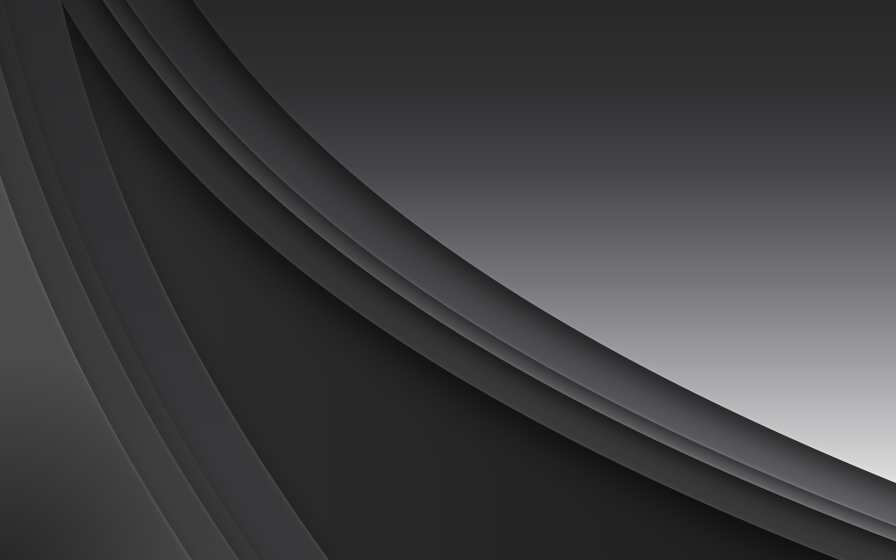
Reproduce this background procedurally as a Shadertoy shader.

```glsl
// Overlapping dark paper sheets sweep from the top left to the lower right
// beneath a pale-horizon gradient. Each sheet is bounded by a cubic curve x(y)
// and adds a soft cast shadow, a graded fill and a thin lit rim.

const vec3 COOL = vec3(0.98, 0.98, 1.02);
const vec3 NEUTRAL = vec3(1.0);

// Linear 0..1 ramp between two positions
float ramp(float start, float end, float t) {
    return clamp((t - start) / (end - start), 0.0, 1.0);
}

// Approximate signed distance to x = c.x + c.y*y + c.z*y^2 + c.w*y^3,
// positive on the right
float curveDistance(vec2 p, vec4 c) {
    float x = c.x + p.y * (c.y + p.y * (c.z + p.y * c.w));
    float slope = c.y + p.y * (2.0 * c.z + 3.0 * c.w * p.y);
    return (p.x - x) / sqrt(1.0 + slope * slope);
}

// Lays a sheet over the colour where d is positive
vec3 addSheet(vec3 under, float d, vec3 fill, float shadow, float spread, float rim) {
    float pixel = 1.0 / iResolution.y;
    float outside = max(-d, 0.0) / spread;
    vec3 shaded = under * (1.0 - shadow * exp(-outside * (0.6 + 0.7 * outside)));
    vec3 lit = fill + rim * exp(-max(d, 0.0) / 0.0025);
    return mix(shaded, lit, smoothstep(-0.7 * pixel, 0.7 * pixel, d));
}

// Vertical gradient from charcoal to a pale horizon
vec3 skyColor(float y) {
    float level = 0.155 + 0.035 * ramp(0.0, 0.16, y)
                + 0.08 * ramp(0.16, 0.3, y)
                + 0.19 * ramp(0.3, 0.5, y)
                + 0.42 * ramp(0.5, 0.87, y);
    float tint = ramp(0.05, 0.3, y) * (1.0 - ramp(0.65, 0.85, y));
    return vec3(level) + tint * vec3(0.0, -0.004, 0.014);
}

void mainImage(out vec4 fragColor, in vec2 fragCoord) {
    // Canvas units: x runs 0..1.6, y runs 0..1 downward
    vec2 uv = fragCoord / iResolution.xy;
    vec2 p = vec2(1.6 * uv.x, 1.0 - uv.y);

    // Dark backing
    vec3 color = vec3(mix(0.175, 0.13, ramp(0.2, 1.3, p.x)));

    // Right-hand sheets, lowest first
    float lower = curveDistance(p, vec4(0.1083, 0.5888, 0.4560, 0.3470));
    float seam = curveDistance(p, vec4(0.1833, 0.6799, 0.3907, 0.4365));
    float middle = curveDistance(p, vec4(0.2250, 0.6892, 0.4147, 0.4355));
    float upper = curveDistance(p, vec4(0.3438, 0.7133, 0.5534, 0.3573));
    float lowerTone = 0.165 + 0.06 * ramp(0.0, 0.7, p.y);
    float seamTone = 0.18 + 0.23 * ramp(0.0, 0.95, p.y);
    float middleTone = 0.175 + 0.22 * ramp(0.05, 0.9, p.y);
    float rim = 0.07 + 0.06 * ramp(0.1, 0.8, p.y);
    color = addSheet(color, lower, lowerTone * NEUTRAL, 0.5, 0.05, rim * 0.6);
    color = addSheet(color, seam, seamTone * COOL, 0.5, 0.028, rim);
    color = addSheet(color, middle, middleTone * COOL, 0.42, 0.018, rim);
    color = addSheet(color, upper, skyColor(p.y), 0.52, 0.042, rim * 0.5);

    // Left-hand sheets, inside is to the left of each curve
    float wide = -curveDistance(p, vec4(0.1083, 0.2290, 0.2500, 0.0));
    float fold = -curveDistance(p, vec4(0.0060, 0.2313, 0.2250, 0.0));
    float narrow = -curveDistance(p, vec4(-0.0294, 0.2313, 0.2250, 0.0));
    float corner = -curveDistance(p, vec4(-0.0838, 0.1963, 0.2300, 0.0));
    float wideTone = 0.175 + 0.05 * ramp(0.0, 0.8, p.y);
    float narrowTone = 0.22 + 0.03 * ramp(0.1, 1.0, p.y);
    float cornerTone = 0.145 + 0.15 * ramp(0.0, 0.4, length(p - vec2(0.0, 1.03)));
    float leftRim = 0.04 + 0.06 * ramp(0.05, 0.5, p.y);
    color = addSheet(color, wide, wideTone * COOL, 0.12, 0.02, leftRim);
    color = addSheet(color, fold, (wideTone - 0.005) * NEUTRAL, 0.10, 0.02, 0.012);
    color = addSheet(color, narrow, narrowTone * NEUTRAL, 0.12, 0.018, leftRim * 0.8);
    color = addSheet(color, corner, cornerTone * NEUTRAL, 0.10, 0.02, leftRim);

    fragColor = vec4(color, 1.0);
}
```
